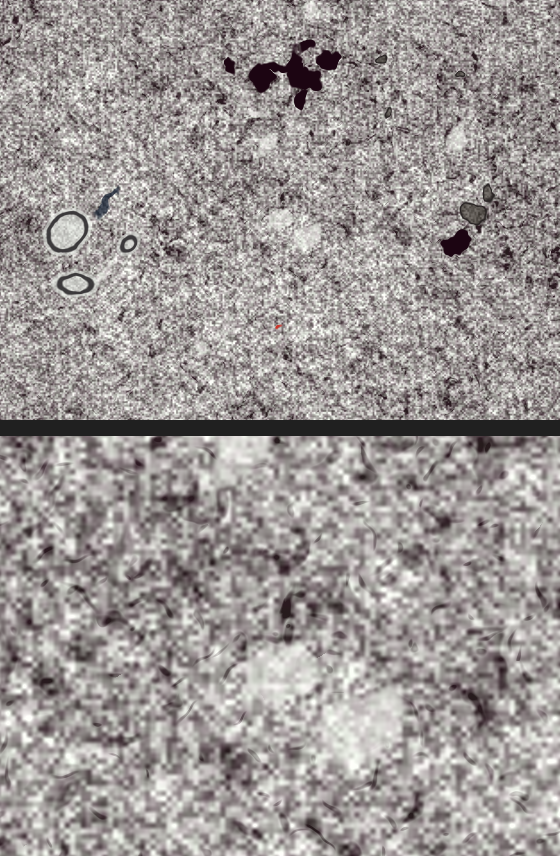
Top: the whole. Bottom: its middle third, enlarged.
Write a WebGL 1 fragment shader that draws this texture.

```glsl
precision highp float;
// Thin section of rock under a microscope: a pale grey, finely grained ground
// made of value noise and scattered dark flecks, with noise-warped ellipses
// for clear patches, rimmed crystals, brown islands and black ore.
uniform vec2 u_resolution;

float hash(vec2 p) {
  return fract(sin(dot(p, vec2(127.1, 311.7))) * 43758.5453);
}

float noise(vec2 p) {
  vec2 i = floor(p), f = fract(p);
  f = f * f * (3.0 - 2.0 * f);
  return mix(mix(hash(i), hash(i + vec2(1.0, 0.0)), f.x),
             mix(hash(i + vec2(0.0, 1.0)), hash(i + 1.0), f.x), f.y);
}

// Approximate distance to an ellipse turned by an angle
float blob(vec2 p, vec2 center, vec2 radii, float angle) {
  float c = cos(angle), s = sin(angle);
  vec2 q = p - center;
  q = vec2(c * q.x + s * q.y, c * q.y - s * q.x);
  return (length(q / radii) - 1.0) * min(radii.x, radii.y);
}

float inside(float d) {
  return 1.0 - smoothstep(-0.002, 0.002, d);
}

// Short dark streaks, at most one per cell, in random directions
float flecks(vec2 p, float freq, float share) {
  vec2 g = p * freq;
  float dark = 0.0;
  for (int j = -1; j <= 1; j++) {
    for (int i = -1; i <= 1; i++) {
      vec2 cell = floor(g) + vec2(float(i), float(j));
      vec2 spot = cell + vec2(hash(cell + 1.3), hash(cell + 4.7));
      vec2 size = vec2(0.12 + 0.32 * hash(cell + 2.9), 0.07 + 0.08 * hash(cell + 6.1));
      float d = blob(g, spot, size, 6.283 * hash(cell + 9.1));
      dark = max(dark, step(hash(cell + 7.7), share) * (1.0 - smoothstep(-0.05, 0.06, d)));
    }
  }
  return dark;
}

// Clear crystal with a dark rim and a pale halo
void crystal(inout vec3 color, float d, float grain) {
  color = mix(color, vec3(0.84, 0.85, 0.83) + 0.25 * grain, 0.8 * inside(d - 0.011));
  float rim = 1.0 - smoothstep(0.002, 0.006, abs(d));
  color = mix(color, vec3(0.17, 0.16, 0.17), 0.9 * rim);
}

// Grey-brown island with a darker edge
void island(inout vec3 color, float d, float grain) {
  vec3 body = vec3(0.36, 0.34, 0.32) + 0.4 * grain;
  body = mix(body, vec3(0.14, 0.12, 0.12), smoothstep(-0.006, -0.001, d));
  color = mix(color, body, inside(d));
}

void main() {
  vec2 p = gl_FragCoord.xy / u_resolution.y;
  p.x += 0.5 * (4.0 / 3.0 - u_resolution.x / u_resolution.y);
  vec2 warp = vec2(noise(p * 38.0), noise(p * 38.0 + 51.0)) - 0.5;
  vec2 ripple = vec2(noise(p * 95.0 + 17.0), noise(p * 95.0 + 83.0)) - 0.5;
  vec2 w = p + 0.018 * warp + 0.008 * ripple;

  // Ground: fine grain, clots and broad cloudiness
  float fine = noise(p * 235.0) - 0.5;
  float grain = 0.5 * fine + 0.3 * (noise(p * 120.0 + 31.0) - 0.5);
  float dirt = smoothstep(0.25, 0.75, 0.6 * noise(p * 5.0 + 3.0) + 0.4 * noise(p * 13.0));
  float tone = 0.71 + grain + 0.16 * (noise(p * 24.0 + 9.0) - 0.5) - 0.05 * dirt;
  tone -= 0.12 * dot(p - vec2(0.68, 0.52), p - vec2(0.68, 0.52));
  float clot = noise(w * 62.0 + 40.0) * 0.6 + noise(w * 30.0 + 70.0) * 0.4;
  tone -= 0.24 * smoothstep(0.62, 0.8, clot) * (0.4 + 0.6 * dirt);

  // Flecks gather where the ground is dirty
  tone -= 0.27 * flecks(w, 27.0, 0.12 + 0.3 * dirt);
  tone -= 0.2 * flecks(w + 5.0, 58.0, 0.1 + 0.2 * dirt);

  // Clear patches
  float clear = blob(w, vec2(0.738, 0.97), vec2(0.022, 0.019), 0.0);
  clear = min(clear, blob(w, vec2(0.632, 0.652), vec2(0.037, 0.02), 1.1));
  clear = min(clear, blob(w, vec2(0.73, 0.436), vec2(0.042, 0.025), 0.5));
  clear = min(clear, blob(w, vec2(1.088, 0.67), vec2(0.038, 0.023), 1.2));
  clear = min(clear, blob(w, vec2(0.668, 0.479), vec2(0.031, 0.022), 0.2));
  clear = min(clear, blob(w, vec2(0.477, 0.17), vec2(0.012, 0.017), 0.0));
  clear = min(clear, blob(w, vec2(0.607, 0.728), vec2(0.021, 0.012), -0.5));
  clear = min(clear, blob(w, vec2(0.25, 0.35), vec2(0.045, 0.014), 0.9));
  tone = mix(tone, 0.87 + 0.35 * grain, 0.85 * (1.0 - smoothstep(-0.006, 0.003, clear)));

  vec3 color = mix(vec3(0.16, 0.10, 0.12), vec3(0.90, 0.90, 0.88), clamp((tone - 0.16) / 0.74, 0.0, 1.13));
  color += 0.03 * (noise(p * 150.0 + 60.0) - 0.5) * vec3(1.0, -0.6, 0.8);

  // Rimmed crystals on the left, with a blue sliver above
  vec2 soft = p + 0.3 * (w - p);
  crystal(color, blob(soft, vec2(0.16, 0.448), vec2(0.049, 0.04), 0.9), grain);
  crystal(color, blob(soft, vec2(0.179, 0.323), vec2(0.037, 0.021), -0.05), grain);
  crystal(color, blob(soft, vec2(0.306, 0.418), vec2(0.018, 0.014), 0.9), grain);
  color = mix(color, vec3(0.23, 0.26, 0.31) + 0.3 * grain, inside(blob(w, vec2(0.252, 0.519), vec2(0.042, 0.01), 0.92)));

  // Brown islands and one red speck
  float brown = blob(w, vec2(1.125, 0.493), vec2(0.033, 0.022), -0.2);
  brown = min(brown, blob(w, vec2(1.163, 0.54), vec2(0.027, 0.012), 1.7));
  brown = min(brown, blob(w, vec2(0.924, 0.731), vec2(0.015, 0.009), 1.4));
  brown = min(brown, blob(w, vec2(0.903, 0.861), vec2(0.009), 0.0));
  brown = min(brown, blob(w, vec2(1.099, 0.819), vec2(0.01), 0.0));
  island(color, brown, grain);
  color = mix(color, vec3(0.8, 0.2, 0.16), inside(blob(w, vec2(0.661, 0.217), vec2(0.007, 0.005), 0.9)));

  // Black ore: a branching cluster with holes, and two stray lumps
  float ore = blob(w, vec2(0.62, 0.819), vec2(0.029, 0.035), 0.4);
  ore = min(ore, blob(w, vec2(0.665, 0.841), vec2(0.045, 0.01), -0.1));
  ore = min(ore, blob(w, vec2(0.703, 0.835), vec2(0.022, 0.05), 0.0));
  ore = min(ore, blob(w, vec2(0.735, 0.808), vec2(0.036, 0.026), 0.3));
  ore = min(ore, blob(w, vec2(0.778, 0.858), vec2(0.027, 0.025), 0.0));
  ore = min(ore, blob(w, vec2(0.735, 0.888), vec2(0.021, 0.012), 0.3));
  ore = min(ore, blob(w, vec2(0.715, 0.757), vec2(0.014, 0.026), -0.3));
  ore = max(ore, -blob(w, vec2(0.664, 0.803), vec2(0.019, 0.028), 0.2));
  ore = max(ore, -blob(w, vec2(0.738, 0.863), vec2(0.022, 0.01), 0.7));
  ore = min(ore, blob(w, vec2(0.545, 0.847), vec2(0.014, 0.023), 0.2));
  ore = min(ore, blob(w, vec2(1.09, 0.422), vec2(0.034, 0.026), 0.6));
  color = mix(color, vec3(0.11, 0.02, 0.07), inside(ore));

  gl_FragColor = vec4(clamp(color, 0.0, 1.0), 1.0);
}
```
